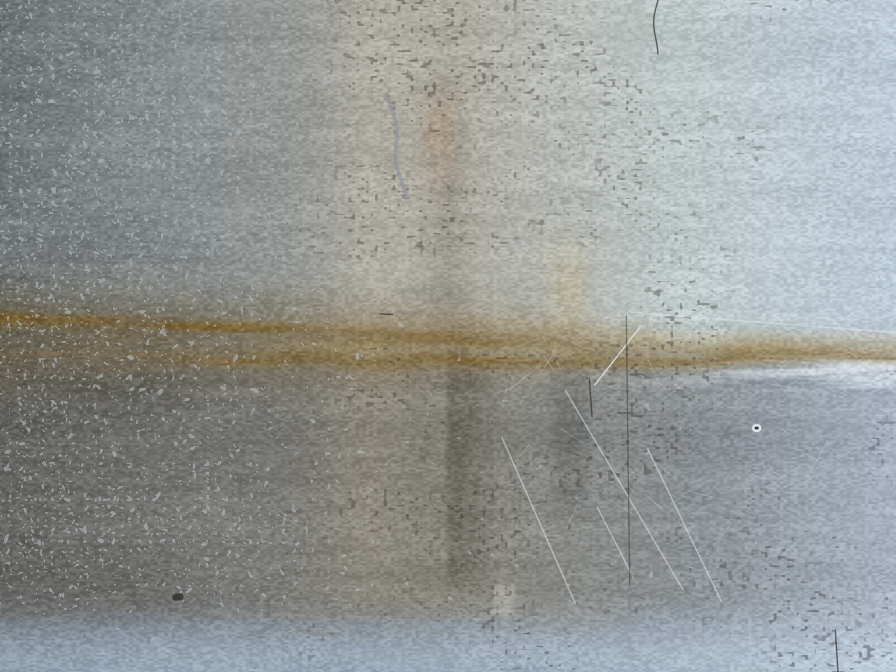
This texture is drawn by a WebGL 2 fragment shader. Its source:

```glsl
#version 300 es
precision highp float;
// Weathered brushed metal: tone ramps lit from the right, a rust band,
// vertical streaks, pale flakes at left and scratches at right, built from
// stretched value noise, cell flakes and segment distances.
uniform vec2 u_resolution;
out vec4 fragColor;

const vec3 RUST = vec3(.47, .36, .15);
const vec3 OCHRE = vec3(.62, .53, .35);
const vec3 FLAKE = vec3(.68, .72, .73);
const vec3 GLINT = vec3(.86, .89, .91);
const vec3 SOOT = vec3(.2, .19, .17);
const float GRAIN = .15;
const float BRUSH = .09;
const float SCRATCH = .0011;

// Tones at five even steps from left to right
const vec3 UPPER[5] = vec3[5](vec3(.44, .46, .47), vec3(.55, .57, .57),
  vec3(.67, .66, .62), vec3(.74, .78, .78), vec3(.74, .8, .85));
const vec3 LOWER[5] = vec3[5](vec3(.38, .38, .37), vec3(.46, .46, .45),
  vec3(.52, .51, .47), vec3(.54, .56, .57), vec3(.66, .7, .76));
// Start and end points, in canvas heights
const vec4 GOUGES[6] = vec4[6](vec4(.885, .427, .953, .514), vec4(.747, .349, .856, .102),
  vec4(.842, .418, 1.016, .123), vec4(.964, .332, 1.073, .106),
  vec4(.889, .245, .938, .149), vec4(.94, .535, 1.333, .505));
const vec4 CRACKS[5] = vec4[5](vec4(.978, 1, .975, .92), vec4(.932, .53, .937, .13),
  vec4(.877, .435, .881, .38), vec4(1.243, .062, 1.247, 0), vec4(.566, .533, .584, .532));

float hash(vec2 p) {
  vec3 q = fract(p.xyx * .1031);
  q += dot(q, q.yzx + 33.33);
  return fract((q.x + q.y) * q.z);
}
float noise(vec2 p) {
  vec2 i = floor(p), f = fract(p), e = vec2(1, 0);
  f *= f * (3. - 2. * f);
  return mix(mix(hash(i), hash(i + e), f.x), mix(hash(i + e.yx), hash(i + 1.), f.x), f.y);
}
float fbm(vec2 p) {
  float sum = 0., amp = .5;
  for (int i = 0; i < 4; i++) { sum += amp * noise(p); p = p * 2.07 + 17.3; amp *= .5; }
  return sum;
}
vec3 ramp(vec3 tones[5], float u) {
  float t = min(u, .9999) * 4.;
  int i = int(t);
  return mix(tones[i], tones[i + 1], fract(t));
}
float bump(float x, float center, float width) {
  float d = (x - center) / width;
  return exp(-d * d);
}
float span(float x, float lo, float hi, float soft) {
  return smoothstep(lo - soft, lo + soft, x) * (1. - smoothstep(hi - soft, hi + soft, x));
}
float stroke(vec2 p, vec4 ends, float width) {
  vec2 a = p - ends.xy, b = ends.zw - ends.xy;
  float d = length(a - b * clamp(dot(a, b) / dot(b, b), 0., 1.)), aa = .7 / u_resolution.y;
  return 1. - smoothstep(width - aa, width + aa, d);
}
float flakes(vec2 p, float density) {
  float cover = 0.;
  for (float k = 0.; k < 4.; k++) {
    float scale = 44. + 17. * k, aa = .5 * scale / u_resolution.y;
    vec2 g = p * scale + k * 31.7, id = floor(g);
    vec2 q = g - id - .3 - .4 * vec2(hash(id + 5.), hash(id + 9.));
    float turn = 6.283 * hash(id + 2.), c = cos(turn), s = sin(turn);
    float d = length(mat2(c, s, -s, c) * q * vec2(1, 2)) + .22 * (noise(g * 6.) - .5);
    float r = .1 + .14 * hash(id + 7.);
    cover = max(cover, step(hash(id), density) * (1. - smoothstep(r - aa, r + aa, d)));
  }
  return cover;
}

void main() {
  vec2 uv = gl_FragCoord.xy / u_resolution, p = gl_FragCoord.xy / u_resolution.y;
  float u = uv.x, v = uv.y;
  float cloud = fbm(p * vec2(5, 9)), wisp = fbm(p * vec2(6, 70));

  // Upper plate, darker lower plate, bluish foot
  vec3 col = mix(ramp(LOWER, u), ramp(UPPER, u), smoothstep(.43, .49, v));
  vec3 foot = mix(vec3(.57, .63, .69), vec3(.72, .78, .84), u * u);
  col = mix(foot, col, smoothstep(.015, .12, v + .05 * (wisp - .5)));
  col += vec3(.05, .04, .025) * bump(u, .41, .05) * smoothstep(.05, .2, v);
  col -= .035 * bump(v, .35, .03) * smoothstep(.4, .7, u);

  // Vertical streaks and warm stains
  col -= .08 * smoothstep(.495, .503, u) * smoothstep(.57, .51, u) * span(v, .13, .5, .04);
  col -= .06 * bump(u, .5, .025) * span(v, .48, .9, .08);
  col -= .065 * span(u, .617, .655, .012) * span(v, .24, .47, .04);
  col += vec3(.04, 0, -.06) * bump(u, .635, .025) * bump(v, .57, .07);
  col += vec3(.07, -.01, -.07) * bump(u, .49, .02) * bump(v, .79, .07) * cloud;
  col += .09 * span(u, .55, .575, .004) * span(v, .085, .13, .006);

  // Rust band, broad at left and thin at right, with veins and glints
  float sag = v + .02 * (cloud - .5);
  float band = bump(sag, .497 - .019 * u, mix(.07, .02, smoothstep(0., .95, u)));
  col = mix(col, mix(OCHRE, RUST, .75 - .5 * u) * (.75 + .4 * u), band * (.3 + .45 * wisp));
  float vein = bump(sag, .463, .01) * span(u, .25, .97, .15);
  vein += bump(sag, .525 - .06 * u, .009) * (1. - .6 * u);
  col = mix(col, RUST, min(vein * wisp * 1.35, .8));
  float shine = bump(v, .448, .026) * smoothstep(.62, .97, u);
  col = mix(col, GLINT, .8 * shine * smoothstep(.35, .6, wisp));

  // Brushed grain and dark pits
  col += BRUSH * (wisp - .47) + .06 * (cloud - .47);
  col += GRAIN * (noise(p * vec2(190, 330)) - .5) * (.6 + .4 * noise(p * 40.));
  float pits = smoothstep(.72, .9, noise(p * vec2(150, 210))) * smoothstep(.45, .65, cloud);
  col = mix(col, SOOT, .38 * pits * smoothstep(.2, .45, u));

  // Pale flakes thinning towards the middle
  float density = .4 * smoothstep(.48, .08, u) * smoothstep(.06, .16, v) + .015;
  col = mix(col, FLAKE, .62 * flakes(p, density * (.4 + 1.2 * cloud)));

  // Long gouges, then a scatter of fine scratches
  for (int i = 0; i < 6; i++)
    col = mix(col, GLINT, (i == 0 ? .85 : .55) * stroke(p, GOUGES[i], SCRATCH));
  for (float k = 0.; k < 40.; k++) {
    vec2 a = vec2(.72 + .6 * hash(vec2(k, 1)), .08 + .5 * hash(vec2(k, 2)));
    float angle = 2.4 * hash(vec2(k, 3)) - 1.2, reach = .02 + .11 * hash(vec2(k, 4));
    vec4 ends = vec4(a, a + reach * vec2(cos(angle), sin(angle)));
    col = mix(col, GLINT, .4 * stroke(p, ends, SCRATCH * .6) * noise(p * 50. + k));
  }

  // Cracks, a stain, a bluish arc and a punched hole
  vec2 bent = p + vec2(.004 * sin(p.y * 60.), 0);
  for (int i = 0; i < 5; i++)
    col = mix(col, SOOT, (i == 1 ? .45 : .7) * stroke(i == 0 ? bent : p, CRACKS[i], SCRATCH));
  col = mix(col, SOOT, .85 * stroke(p, vec4(.261, .111, .268, .112), .005));
  col = mix(col, vec3(.53, .56, .61), .6 * stroke(bent, vec4(.58, .86, .6, .705), .003));
  vec4 hole = vec4(1.125, .363, 1.127, .363);
  col = mix(col, GLINT, stroke(p, hole, .006));
  col = mix(col, SOOT, stroke(p, hole, .002));
  fragColor = vec4(clamp(col, 0., 1.), 1);
}
```
